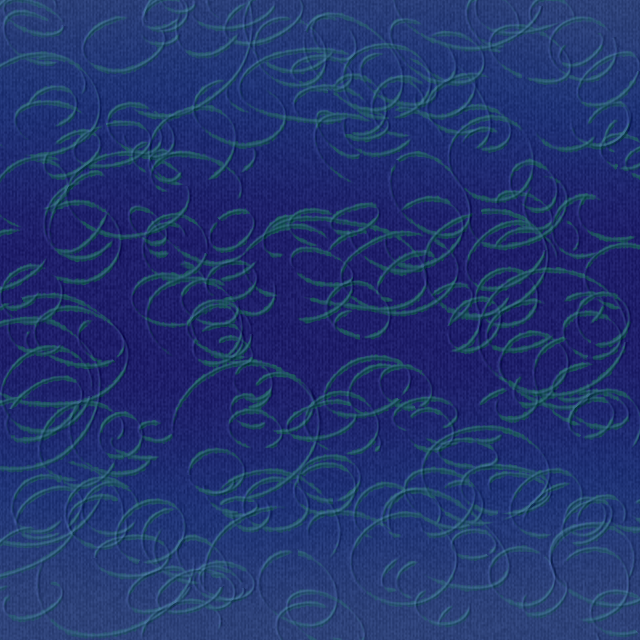
Write a WebGL 2 fragment shader that draws this pattern.

```glsl
#version 300 es
precision highp float;
// Embossed, dry-brushed teal loops scribbled over a ribbed indigo-to-blue canvas.

#define GRID 7            // scribbles per side
#define LOOPS 5           // loops per scribble
#define LOOP_MIN 0.030    // smallest loop radius
#define LOOP_MAX 0.062    // largest loop radius
#define BRUSH 0.0042      // half width of the paint
#define RIDGE 0.0024      // half width of the raised line
#define RELIEF 0.22       // strength of the embossing
#define RIBS 190.0        // canvas ribs across
#define GRAIN 0.075       // strength of the weave
#define DARK_LEVEL 0.53   // height of the darkest band

uniform vec2 u_resolution;
out vec4 fragColor;

const float TAU = 6.2831853;
const vec3 INDIGO = vec3(0.118, 0.118, 0.415);
const vec3 BLUE = vec3(0.118, 0.200, 0.465);
const vec3 HAZE = vec3(0.180, 0.260, 0.475);
const vec3 GREEN = vec3(0.125, 0.36, 0.38);
const vec3 TEAL = vec3(0.18, 0.36, 0.475);

float hash(vec2 p) {
    vec3 q = fract(p.xyx * 0.1031);
    q += dot(q, q.yzx + 33.33);
    return fract((q.x + q.y) * q.z);
}

vec4 hash4(float n) {
    vec4 q = fract(n * vec4(0.1031, 0.1030, 0.0973, 0.1099));
    q += dot(q, q.wzxy + 33.33);
    return fract((q.xxyz + q.yzzw) * q.zywx);
}

float noise(vec2 p) {
    vec2 i = floor(p), f = fract(p);
    f = f * f * (3.0 - 2.0 * f);
    return mix(mix(hash(i), hash(i + vec2(1, 0)), f.x),
               mix(hash(i + vec2(0, 1)), hash(i + vec2(1, 1)), f.x), f.y);
}

mat2 rotation(float a) {
    float c = cos(a), s = sin(a);
    return mat2(c, s, -s, c);
}

// Adds one open ellipse: x gathers paint cover, y gathers relief.
void addLoop(inout vec2 layer, vec2 p, vec2 radii, float tilt, vec2 arc, float rough, float px) {
    mat2 turn = rotation(tilt);
    vec2 q = p * turn;
    float k = length(q / radii);
    vec2 slope = q / (radii * radii);
    float d = k * (k - 1.0) / max(length(slope), 1e-4);
    if (abs(d) > 0.012) return;

    vec2 normal = turn * normalize(slope + 1e-5);
    float t = fract(atan(q.y / radii.y, q.x / radii.x) / TAU + arc.x);
    float stroke = smoothstep(0.0, 0.07, t) * smoothstep(0.0, 0.07, arc.y - t);

    // Paint catches on the upper and lower arcs, the flanks stay nearly bare
    float facing = abs(dot(normal, normalize(vec2(-0.3, 1.0))));
    float width = BRUSH * mix(0.2, 1.0, smoothstep(0.35, 1.0, facing)) * stroke;
    float edge = abs(d + 0.3 * RIDGE) + rough * 0.004;
    float paint = 1.0 - smoothstep(width - px, width + px, edge);
    layer.x = max(layer.x, paint * smoothstep(0.0, 0.002, width));

    float s = d / RIDGE;
    layer.y += s * exp(-s * s) * dot(normal, normalize(vec2(-1.0, 0.6))) * stroke;
}

vec2 scribbles(vec2 p, float rough, float px) {
    vec2 layer = vec2(0.0);
    for (int i = 0; i < GRID * GRID; i++) {
        float id = float(i);
        vec4 a = hash4(id + 3.7), b = hash4(id + 91.3);
        vec2 center = (vec2(i % GRID, i / GRID) + 0.2 + 0.6 * a.xy) / float(GRID);
        float size = mix(LOOP_MIN, LOOP_MAX, a.z);
        float heading = (b.x - 0.6) * 2.2;
        vec2 travel = vec2(cos(heading), sin(heading)) * size * mix(0.6, 1.1, b.y);
        for (int j = 0; j < LOOPS; j++) {
            vec4 h = hash4(id * 7.31 + float(j) * 1.93 + 211.0);
            vec4 g = hash4(id * 5.17 + float(j) * 2.71 + 457.0);
            // The first loop of each scribble is a wide sweep
            float scale = (j == 0 ? 1.8 : 1.0) * mix(0.65, 1.2, h.x);
            vec2 radii = size * scale * vec2(1.1, mix(0.55, 1.05, h.y));
            vec2 at = center + travel * (float(j) - 2.0) + (g.xy - 0.5) * size * 1.2;
            addLoop(layer, p - at, radii, (h.z - 0.5) * 1.4 + (a.w - 0.5) * 0.8,
                    vec2(h.w, mix(0.25, 1.25, g.z)), rough, px);
        }
    }
    return layer;
}

void main() {
    float px = 1.0 / min(u_resolution.x, u_resolution.y);
    vec2 p = gl_FragCoord.xy * px;

    // Ground: dark middle fading to hazy blue above and below
    float drift = noise(p * 3.0 + 5.0) - 0.5;
    float fade = abs(p.y - DARK_LEVEL) * 2.0 + drift * 0.16;
    vec3 color = mix(INDIGO, BLUE, smoothstep(0.15, 0.70, fade));
    color = mix(color, HAZE, smoothstep(0.55, 1.05, fade));

    // Hand wobble and crumbly paint edges
    vec2 wobble = vec2(noise(p * 11.0), noise(p * 11.0 + 40.0)) - 0.5;
    float speck = noise(p * vec2(RIBS * 2.1, RIBS * 1.6)) - 0.5;
    float rough = 0.5 * (noise(p * RIBS * 0.7 + 9.0) - 0.4) + 0.7 * speck;
    vec2 layer = scribbles(p + wobble * 0.010, rough, px);

    // Paint, relief, then weave
    vec3 paint = mix(GREEN, TEAL, smoothstep(0.25, 0.95, fade));
    color = mix(color, paint, layer.x * clamp(0.82 - 0.5 * rough, 0.0, 1.0));
    color += clamp(layer.y, -0.6, 0.6) * RELIEF * vec3(0.7, 0.8, 1.0);
    float weave = 0.25 * sin(p.x * RIBS * TAU) + speck;
    color += weave * GRAIN * vec3(0.7, 0.8, 1.0);
    fragColor = vec4(clamp(color, 0.0, 1.0), 1.0);
}
```
